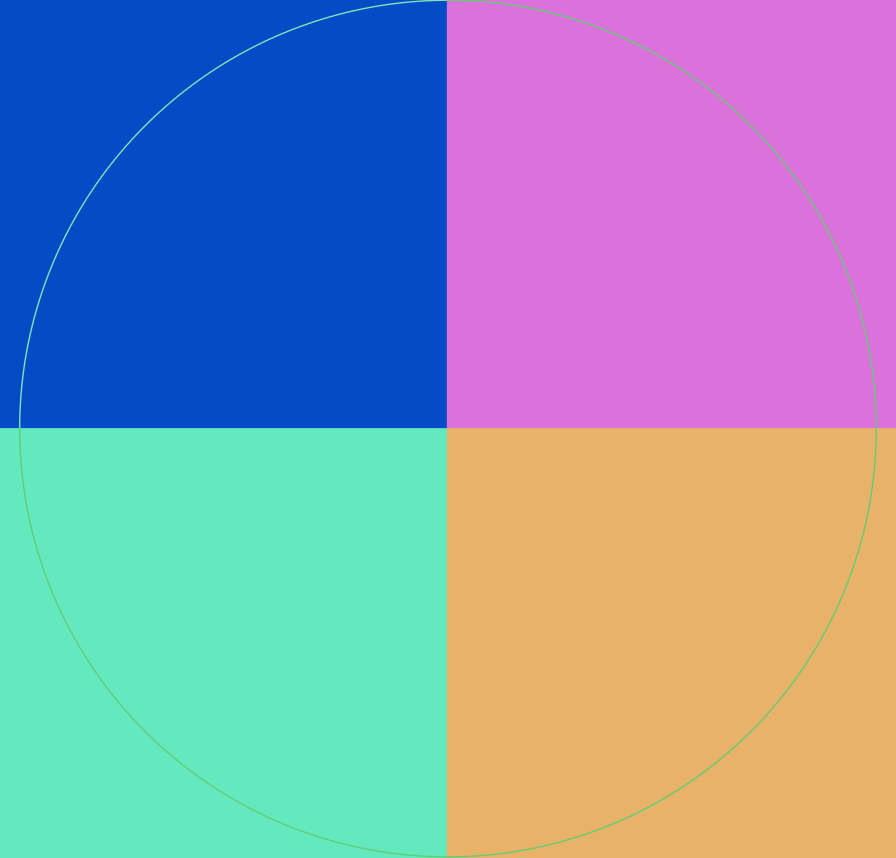
This background is drawn by a WebGL 2 fragment shader. Its source:

```glsl
#version 300 es
precision highp float;

uniform vec2 u_resolution;
out vec4 fragColor;

const vec3 BLUE = vec3(0.015, 0.298, 0.773);
const vec3 PINK = vec3(0.860, 0.447, 0.860);
const vec3 MINT = vec3(0.394, 0.910, 0.745);
const vec3 SAND = vec3(0.910, 0.698, 0.408);
const vec3 RING_LIGHT = vec3(0.50, 0.90, 0.72);
const vec3 RING_GREEN = vec3(0.38, 0.80, 0.46);

const vec2 SPLIT = vec2(0.4987, 0.5010);        // fractions of the canvas
const vec2 RING_CENTER = vec2(0.5, 0.5005);     // fractions of the canvas
const float RING_RADIUS = 0.4992;               // fractions of the height
const float RING_WIDTH = 0.0016;

// Antialiased step from 0 to 1 across a signed distance
float edge(float signedDistance, float pixel) {
    return clamp(signedDistance / pixel + 0.5, 0.0, 1.0);
}

// Blend four corner colours by quadrant
vec3 quadrants(vec2 side, vec3 topLeft, vec3 topRight, vec3 lowLeft, vec3 lowRight) {
    vec3 top = mix(topLeft, topRight, side.x);
    vec3 low = mix(lowLeft, lowRight, side.x);
    return mix(low, top, side.y);
}

void main() {
    float pixel = 1.0 / u_resolution.y;
    vec2 canvas = u_resolution * pixel;
    vec2 p = gl_FragCoord.xy * pixel;

    // Four flat panels
    vec2 fromSplit = p - SPLIT * canvas;
    vec2 side = vec2(edge(fromSplit.x, pixel), edge(fromSplit.y, pixel));
    vec3 color = quadrants(side, BLUE, PINK, MINT, SAND);

    // Thin ring, lighter over the blue panel
    float ringDistance = abs(length(p - RING_CENTER * canvas) - RING_RADIUS);
    float ring = edge(0.5 * RING_WIDTH - ringDistance, pixel);
    vec3 ringColor = quadrants(side, RING_LIGHT, RING_GREEN, RING_GREEN, RING_GREEN);

    fragColor = vec4(mix(color, ringColor, ring), 1.0);
}
```
